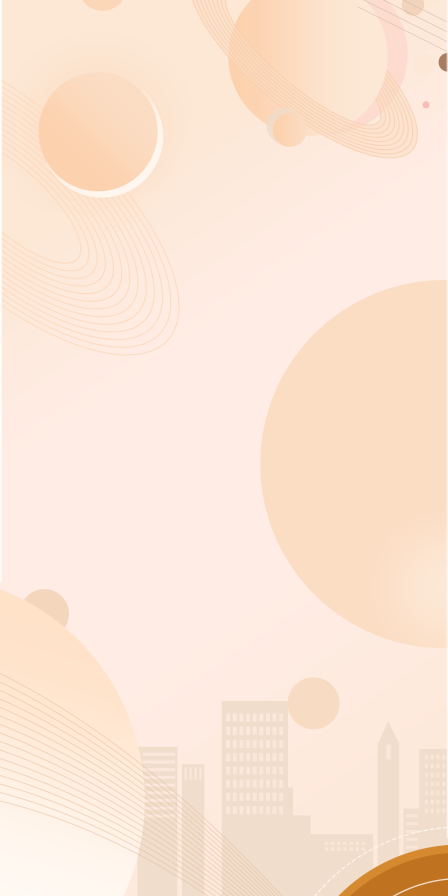
A Shadertoy shader for this background:

```glsl
const vec3 BLUSH = vec3(1, 0.925, 0.895);
const vec3 CREAM = vec3(0.99, 0.908, 0.835);
const vec3 PEACH = vec3(0.985, 0.865, 0.765);
const vec3 APRICOT = vec3(0.99, 0.82, 0.68);
const vec3 STONE = vec3(0.94, 0.86, 0.79);
const vec3 BRONZE = vec3(0.75, 0.45, 0.13);
const vec3 IVORY = vec3(1, 0.975, 0.95);

float fill(float d, float px) {
    return clamp(0.5 - d / px, 0.0, 1.0);
}

float stroke(float d, float width, float px) {
    return fill(abs(d) - width * 0.5, px);
}

float disc(vec2 p, float x, float y, float radius, float px) {
    return fill(length(p - vec2(x, y)) - radius, px);
}

// Rectangle as left, bottom, right, top
float box(vec2 p, vec4 r, float px) {
    vec2 d = abs(p - 0.5 * (r.xy + r.zw)) - 0.5 * (r.zw - r.xy);
    return fill(max(d.x, d.y), px);
}

float block(vec2 p, float left, float right, float top, float px) {
    return box(p, vec4(left, 0, right, top), px);
}

float windows(vec2 p, vec4 r, vec2 count, vec2 size, float px) {
    vec2 pitch = (r.zw - r.xy) / count;
    vec2 d = (abs(fract((p - r.xy) / pitch) - 0.5) - 0.5 * size) * pitch;
    return 0.75 * fill(max(d.x, d.y), px) * box(p, r, px);
}

float ellipse(vec2 q, vec2 radii) {
    float k = length(q / radii);
    return k * (k - 1.0) / max(length(q / (radii * radii)), 1e-4);
}

vec2 tilt(vec2 q, float angle) {
    float c = cos(angle), s = sin(angle);
    return vec2(c * q.x + s * q.y, c * q.y - s * q.x);
}

float rings(vec2 q, vec2 inner, vec2 outer, float count, float px) {
    float ink = 0.0;
    for (float i = 0.0; i < count; i++) {
        vec2 radii = mix(inner, outer, i / (count - 1.0));
        ink = max(ink, stroke(ellipse(q, radii), 0.0025, px));
    }
    return ink;
}

float skyline(vec2 p, float px) {
    float s = block(p, 0.307, 0.396, 0.333, px);
    s -= windows(p, vec4(0.318, 0.17, 0.391, 0.325), vec2(1, 9), vec2(1, 0.4), px);
    s = max(s, block(p, 0.406, 0.456, 0.294, px));
    s -= windows(p, vec4(0.409, 0.258, 0.453, 0.288), vec2(4, 1), vec2(0.45, 0.9), px);
    s = max(s, block(p, 0.495, 0.643, 0.435, px));
    s -= windows(p, vec4(0.502, 0.177, 0.635, 0.413), vec2(9, 8), vec2(0.6), px);
    s = max(s, block(p, 0.64, 0.654, 0.242, px));
    s = max(s, block(p, 0.643, 0.693, 0.18, px));
    s = max(s, block(p, 0.69, 0.833, 0.138, px));
    s -= windows(p, vec4(0.722, 0.098, 0.818, 0.124), vec2(7, 2), vec2(0.6), px);
    // Spired tower
    float x = abs(p.x - 0.867);
    float spire = max(x - 0.024, x * 0.9 + (p.y - 0.39) * 0.42);
    s = max(s, fill(max(spire, 0.07 - p.y), px));
    s -= 0.8 * box(p, vec4(0.862, 0.305, 0.872, 0.338), px);
    s = max(s, block(p, 0.901, 0.938, 0.195, px));
    s -= windows(p, vec4(0.905, 0.1, 0.933, 0.188), vec2(1, 5), vec2(1, 0.4), px);
    s = max(s, block(p, 0.936, 1.01, 0.328, px));
    s -= windows(p, vec4(0.945, 0.18, 1.01, 0.32), vec2(5, 7), vec2(0.5), px);
    return clamp(s, 0.0, 1.0);
}

void mainImage(out vec4 fragColor, in vec2 fragCoord) {
    vec2 p = fragCoord / iResolution.xy * vec2(1, 2);
    float px = 1.0 / iResolution.x;

    // Diagonal sky
    float slope = p.y - 0.677 * p.x - 0.88;
    float warmth = max(smoothstep(0.0, 0.65, slope), 0.75 - 0.75 * smoothstep(-1.4, -0.5, slope));
    vec3 col = mix(BLUSH, CREAM, warmth);

    // Wide rings and glowing planet
    vec2 q = tilt(p - vec2(0.026, 1.555), -0.733);
    col = mix(col, APRICOT, 0.6 * rings(q, vec2(0.198, 0.07), vec2(0.469, 0.2), 13.0, px));
    q = p - vec2(0.219, 1.706);
    col = mix(col, PEACH, 0.45 - 0.45 * smoothstep(0.12, 0.23, length(q)));
    float rim = smoothstep(-0.1, 0.12, 0.6 * q.x - 0.8 * q.y);
    col = mix(col, IVORY, 0.9 * rim * disc(q, 0.008, -0.01, 0.137, px));
    col = mix(col, mix(APRICOT, PEACH, smoothstep(-0.13, 0.13, q.x + q.y)), disc(q, 0.0, 0.0, 0.133, px));
    col = mix(col, APRICOT, 0.75 * disc(p, 0.229, 2.031, 0.055, px));

    // Ringed planet with a pink crescent
    float body = disc(p, 0.6875, 1.875, 0.178, px);
    col = mix(col, vec3(0.99, 0.85, 0.8), 0.8 * disc(p, 0.73, 1.88, 0.18, px));
    col = mix(col, mix(APRICOT, CREAM, smoothstep(0.51, 0.81, p.x)), body);
    q = tilt(p - vec2(0.677, 1.87), -0.698);
    vec2 inner = vec2(0.22, 0.062), outer = vec2(0.318, 0.115);
    float front = 1.0 - body * fill(-q.y, px);
    float band = fill(max(ellipse(q, outer), -ellipse(q, inner)), px);
    col = mix(col, PEACH, 0.55 * band * front);
    col = mix(col, APRICOT * 0.97, 0.65 * front * rings(q, inner, outer, 9.0, px));

    // Small moons and corner lines
    col = mix(col, STONE, 0.8 * disc(p, 0.635, 1.719, 0.04, px));
    col = mix(col, mix(APRICOT, PEACH, smoothstep(0.61, 0.69, p.x)), disc(p, 0.647, 1.71, 0.038, px));
    col = mix(col, PEACH * 0.96, disc(p, 0.922, 1.99, 0.025, px));
    col = mix(col, CREAM, 0.7 * disc(p, 0.945, 1.857, 0.023, px));
    col = mix(col, vec3(0.66, 0.49, 0.39), disc(p, 1.0, 1.861, 0.021, px));
    col = mix(col, vec3(0.97, 0.75, 0.72), disc(p, 0.951, 1.766, 0.008, px));
    for (float i = 0.0; i < 4.0; i++)
        col = mix(col, STONE * 0.83, 0.6 * stroke(p.y - 2.45 + 0.022 * i + 0.5 * p.x, 0.002, px) * step(0.8, p.x));

    // Large disc with a soft lower glow
    vec3 glow = mix(CREAM, PEACH, smoothstep(0.02, 0.2, length(p - vec2(1, 0.69))));
    col = mix(col, glow, disc(p, 0.992, 0.964, 0.411, px));

    // City and its low moon
    col = mix(col, STONE, 0.9 * skyline(p, px));
    col = mix(col, PEACH * 0.985, 0.9 * disc(p, 0.7, 0.43, 0.058, px));

    // Lower left planet crossed by curved lines
    col = mix(col, PEACH * 0.97, disc(p, 0.099, 0.63, 0.055, px));
    vec3 shade = mix(IVORY, vec3(1, 0.885, 0.785), smoothstep(0.0, 0.65, p.y + 0.3 * p.x));
    col = mix(col, shade, disc(p, -0.182, 0.214, 0.505, px));
    for (float i = 0.0; i < 16.0; i++) {
        float arc = 0.497 - 0.5 * p.x - 0.46 * p.x * p.x - i * 0.019 * (1.0 - 0.9 * p.x);
        float d = (p.y - arc) / length(vec2(1, 0.5 + 0.92 * p.x));
        col = mix(col, APRICOT * 0.9, 0.55 * stroke(d, 0.002, px));
    }

    // Bronze dome with pale arcs
    q = p - vec2(1.029, -0.268);
    float dome = length(q);
    col = mix(col, vec3(0.84, 0.54, 0.19), fill(dome - 0.383, px));
    col = mix(col, BRONZE, fill(dome - 0.365, px));
    float dash = smoothstep(0.1, 0.2, abs(fract(29.0 * atan(q.y, q.x)) - 0.5));
    col = mix(col, IVORY, 0.8 * max(dash * stroke(dome - 0.422, 0.003, px), stroke(dome - 0.307, 0.003, px)));

    // Pale side margins
    float edge = max(fill(p.x - 0.004, px) * step(0.7, p.y), 0.7 * fill(0.997 - p.x, px) * step(0.13, p.y));
    fragColor = vec4(mix(col, vec3(1, 0.99, 0.98), edge), 1);
}
```
